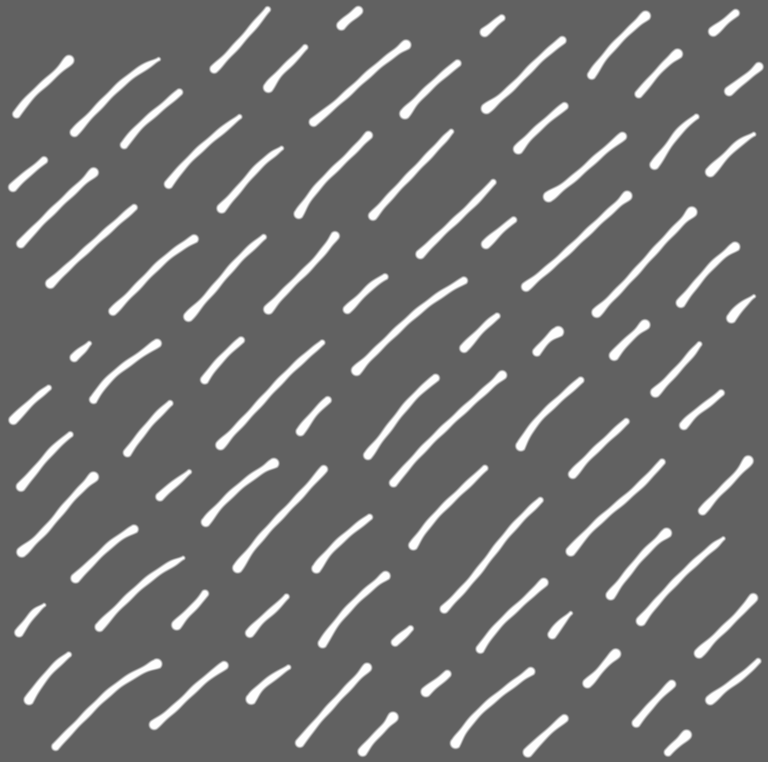
A Shadertoy shader for this pattern:

```glsl
const vec3 GROUND = vec3(0.38);
const vec3 CHALK = vec3(0.995);
const float ANGLE = 0.77;           // main stroke direction, radians
const float ANGLE_SPREAD = 0.18;
const float LANE_WIDTH = 0.071;     // spacing across the strokes
const float LANE_DRIFT = 0.34;      // sideways scatter, in lanes
const float STROKE_PERIOD = 0.168;  // mean spacing along a lane
const float BREAK_JITTER = 0.68;    // scatter of the breaks, in periods
const float GAP = 0.027;            // free space at each stroke end
const float MIN_LENGTH = 0.027;
const float SHAFT_RADIUS = 0.0045;
const float START_BULB = 0.0024;
const float END_BULB = 0.0026;
const float EDGE_SOFTNESS = 0.0022;
const float TAU = 6.2832;

vec4 hash4(vec2 p) {
    vec4 q = fract(p.xyxy * vec4(0.1031, 0.1030, 0.0973, 0.1099));
    q += dot(q, q.wzxy + 33.33);
    return fract((q.xxyz + q.yzzw) * q.zywx);
}

// Position of a break between two strokes of one lane
float laneBreak(float index, float lane) {
    float jitter = hash4(vec2(index, lane) + 71.0).x - 0.5;
    return (index + BREAK_JITTER * jitter) * STROKE_PERIOD;
}

// Distance to a bent stroke along x, with thickened or tapered ends
float strokeDistance(vec2 p, float halfLength, vec4 shape) {
    float x = clamp(p.x, -halfLength, halfLength);
    float t = x / halfLength;
    float bow = halfLength * mix(-0.03, 0.12, shape.x) * (1.0 - t * t);
    float sway = halfLength * 0.05 * (shape.y - 0.5) * sin(0.5 * TAU * t);

    float fromStart = (x + halfLength) / 0.016;
    float fromEnd = (halfLength - x) / 0.010;
    float radius = SHAFT_RADIUS
        + START_BULB * mix(0.4, 1.0, shape.z) * exp(-fromStart * fromStart)
        + END_BULB * mix(-0.8, 1.0, shape.w) * exp(-fromEnd * fromEnd)
        + 0.0003 * sin(170.0 * x + TAU * shape.y);
    return length(vec2(p.x - x, p.y - bow - sway)) - radius;
}

// Distance to the stroke of one cell, trimmed to stay inside the canvas
float cellDistance(vec2 uv, vec2 canvas, vec2 cell, float laneShift, mat2 lanes) {
    vec4 place = hash4(cell + 13.0);
    vec4 shape = hash4(cell + 139.0);
    float from = laneBreak(cell.x, cell.y);
    float to = laneBreak(cell.x + 1.0, cell.y);
    float halfLength = 0.5 * max(to - from - 2.0 * GAP, MIN_LENGTH);
    float across = (cell.y + 0.5 + LANE_DRIFT * (place.x - 0.5)) * LANE_WIDTH;
    vec2 middle = lanes * vec2(0.5 * (from + to) + laneShift, across);

    float angle = ANGLE + ANGLE_SPREAD * (place.y - 0.5);
    vec2 dir = vec2(cos(angle), sin(angle));
    vec2 margin = 0.012 + 0.018 * place.zw;
    vec2 enter = (margin - middle) / dir;
    vec2 leave = (canvas - margin - middle) / dir;
    float t0 = max(-halfLength, max(enter.x, enter.y));
    float t1 = min(halfLength, min(leave.x, leave.y));
    if (t1 - t0 < MIN_LENGTH * 0.95) return 1.0;

    vec2 q = uv - middle - dir * 0.5 * (t0 + t1);
    vec2 local = vec2(dot(q, dir), dot(q, vec2(-dir.y, dir.x)));
    return strokeDistance(local, 0.5 * (t1 - t0), shape);
}

void mainImage(out vec4 fragColor, in vec2 fragCoord) {
    vec2 uv = fragCoord / iResolution.y;
    vec2 canvas = iResolution.xy / iResolution.y;
    float c = cos(ANGLE), s = sin(ANGLE);
    mat2 lanes = mat2(c, s, -s, c);
    vec2 along = uv * lanes;

    // Nearest stroke among the neighbouring lanes and cells
    float dist = 1.0;
    for (int j = -1; j <= 1; j++) {
        float lane = floor(along.y / LANE_WIDTH) + float(j);
        float laneShift = STROKE_PERIOD * hash4(vec2(lane, 5.0) + 37.0).y;
        float index = floor((along.x - laneShift) / STROKE_PERIOD);
        for (int i = -1; i <= 1; i++) {
            vec2 cell = vec2(index + float(i), lane);
            dist = min(dist, cellDistance(uv, canvas, cell, laneShift, lanes));
        }
    }

    float soft = max(EDGE_SOFTNESS, 0.75 / iResolution.y);
    float ink = 1.0 - smoothstep(-soft, soft, dist);
    fragColor = vec4(mix(GROUND, CHALK, ink), 1.0);
}
```
